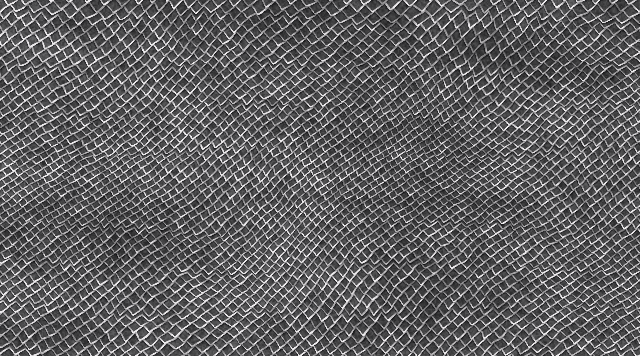
Write a Shadertoy shader that draws this texture.

```glsl
// Dark reptile leather: overlapping rows of small scales with worn, pale lower rims.
// Each row hangs over the one beneath it; the pitch grows toward top and bottom
// in bands of rows, and noise varies the drift, rims, grain and tonal patches.

const float COLUMNS = 58.0;         // scales across at the dense middle
const float ROWS = 37.0;            // full scales down, at the middle's density
const float SPREAD = 0.30;          // loss of density at top and bottom
const float DENSE_HEIGHT = 0.46;    // height of the densest band
const float BAND_ROWS = 8.0;        // rows that share one column count
const float BEND = 1.1;             // slow drift of the rows, in scales
const float JITTER = 0.13;          // local irregularity, in scales
const float TIP = -0.14;            // sideways place of the lower tip
const float TIP_ROUNDING = 0.16;
const float RIM_CENTRE = 0.0024;    // rim inset, half width and softness
const float RIM_HALF = 0.0016;      // in canvas heights
const float RIM_SOFT = 0.0016;
const float GRAIN = 0.20;
const vec3 CREVICE = vec3(0.12, 0.12, 0.13);
const vec3 LEATHER = vec3(0.265, 0.265, 0.27);
const vec3 RIM = vec3(0.93, 0.92, 0.93);

float hash(vec2 p) {
    vec3 q = fract(vec3(p.xyx) * 0.1031);
    q += dot(q, q.yzx + 33.33);
    return fract((q.x + q.y) * q.z);
}

float noise(vec2 p) {
    vec2 cell = floor(p);
    vec2 f = fract(p);
    f = f * f * (3.0 - 2.0 * f);
    float low = mix(hash(cell), hash(cell + vec2(1, 0)), f.x);
    float high = mix(hash(cell + vec2(0, 1)), hash(cell + vec2(1, 1)), f.x);
    return mix(low, high, f.y);
}

// Columns across the canvas for the band that holds this row.
float columnsOf(float row) {
    float t = 1.08 * (floor(row / BAND_ROWS) + 0.5) * BAND_ROWS / ROWS;
    return COLUMNS * (1.0 - SPREAD * min(t * t, 1.2));
}

// Lower outline of a row at x: (height above its tip in rows, side -0.5..0.5, column).
vec3 outline(float x, float row) {
    float u = x * columnsOf(row) + 0.5 * row;
    float column = floor(u);
    float side = u - column - 0.5;
    float d = side - TIP;
    float reach = d < 0.0 ? 0.5 + TIP : 0.5 - TIP;
    float q = abs(d) / reach;
    float rise = (sqrt(q * q + TIP_ROUNDING * TIP_ROUNDING) - TIP_ROUNDING)
               / (sqrt(1.0 + TIP_ROUNDING * TIP_ROUNDING) - TIP_ROUNDING);
    return vec3(rise, side, column);
}

void mainImage(out vec4 fragColor, in vec2 fragCoord) {
    vec2 uv = fragCoord / iResolution.xy;
    vec2 pos = fragCoord / iResolution.y;
    float aspect = iResolution.x / iResolution.y;
    float pixel = 1.0 / iResolution.y;

    // Warped position: x across the canvas, r counting half-scale rows.
    vec2 drift = vec2(noise(pos * 3.0 + 11.0), noise(pos * 3.0 + 47.0)) - 0.5;
    vec2 local = vec2(noise(pos * 26.0 + 5.0), noise(pos * 26.0 + 71.0)) - 0.5;
    vec2 warp = 2.0 * (BEND * drift + JITTER * local);
    float t = 2.0 * (uv.y - DENSE_HEIGHT);
    float x = uv.x - 0.5 + warp.x / COLUMNS;
    float r = ROWS * (t - SPREAD * t * t * t / 3.0) + 2.0 * warp.y;
    float rowHeight = 0.5 / (ROWS * (1.0 - SPREAD * t * t));

    // The upper row covers this point if it lies above that row's outline.
    float row = floor(r);
    vec3 scale = outline(x, row);
    if (r - row < scale.x) {
        row -= 1.0;
        scale = outline(x, row);
    }
    float above = r - row - scale.x;
    float below = row + 1.0 + outline(x, row + 1.0).x - r;

    // Distance from the rim line, corrected for its slope.
    float d = scale.y - TIP;
    float reach = d < 0.0 ? 0.5 + TIP : 0.5 - TIP;
    float along = abs(d) / reach;
    float slope = rowHeight * columnsOf(row) / (aspect * reach) * smoothstep(0.0, 0.25, along);
    float rimDistance = above * rowHeight / sqrt(1.0 + slope * slope);

    // Wear: broad patches, a value per scale, and breaks along the rim.
    float patches = 0.6 * noise(pos * vec2(2.5, 6.0) + 3.0)
                  + 0.4 * noise(pos * vec2(9.0, 14.0) + 29.0);
    float scaleWear = hash(vec2(scale.z, row) + 200.0);
    float breaks = noise(pos * 120.0);
    float grain = 0.6 * noise(pos * 260.0 + 9.0) + 0.4 * noise(pos * 130.0 + 60.0);

    // Flat body, darkened where it tucks beneath the row above.
    float tuck = 1.0 - smoothstep(0.0, 0.45, below);
    vec3 color = mix(LEATHER, CREVICE, 0.75 * tuck);
    color *= 0.9 + 0.2 * scaleWear;
    color += GRAIN * (grain - 0.5);
    color *= 0.78 + 0.44 * patches;

    // Pale rim: long right arm, short and fainter left arm.
    float soft = max(RIM_SOFT, 0.5 * pixel);
    float size = 0.0135 / rowHeight;
    float halfWidth = RIM_HALF * mix(1.0, 1.0 / size, 0.5);
    float rim = 1.0 - smoothstep(halfWidth - 0.5 * soft, halfWidth + soft,
                                 abs(rimDistance - RIM_CENTRE));
    float arm = d < 0.0 ? mix(1.0, 0.45, along) : mix(1.0, 0.55, along * along);
    float wear = (0.6 + 0.55 * scaleWear) * (0.55 + 0.75 * breaks) * (0.7 + 0.6 * patches);
    color = mix(color, RIM, clamp(rim * arm * wear, 0.0, 1.0));

    fragColor = vec4(clamp(color, 0.0, 1.0), 1.0);
}
```
